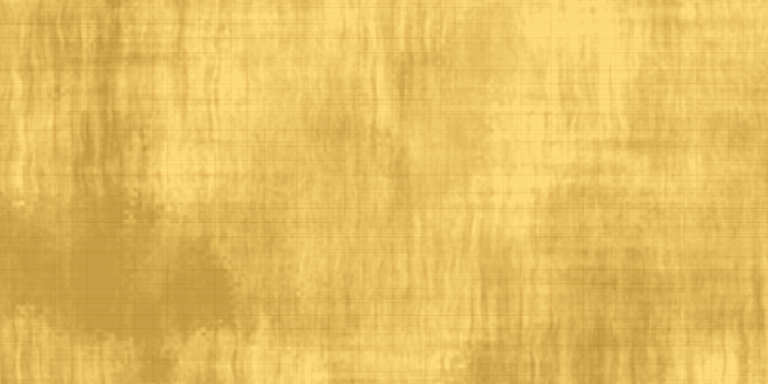
This texture is drawn by a Shadertoy shader. Its source:

```glsl
// Weathered golden cloth: soft cloudy stains with ragged edges, crossed by
// wobbling vertical streaks, horizontal bands and faint thin woven threads.
// Every layer is stretched value noise added to one tone, mapped to a gold ramp.

const vec3 DARK_GOLD  = vec3(0.780, 0.620, 0.270);
const vec3 MID_GOLD   = vec3(0.900, 0.742, 0.372);
const vec3 LIGHT_GOLD = vec3(0.995, 0.860, 0.480);
const vec3 THREAD_TINT = vec3(-0.035, -0.070, -0.080);

float hash(vec2 p) {
    return fract(sin(dot(p, vec2(127.1, 311.7))) * 43758.5453);
}

// Smooth value noise in 0..1
float noise(vec2 p) {
    vec2 cell = floor(p);
    vec2 f = fract(p);
    f = f * f * (3.0 - 2.0 * f);
    float low = mix(hash(cell), hash(cell + vec2(1.0, 0.0)), f.x);
    float high = mix(hash(cell + vec2(0.0, 1.0)), hash(cell + vec2(1.0, 1.0)), f.x);
    return mix(low, high, f.y);
}

float fbm(vec2 p, int octaves) {
    float sum = 0.0, weight = 0.5, total = 0.0;
    for (int i = 0; i < octaves; i++) {
        sum += weight * noise(p);
        total += weight;
        weight *= 0.5;
        p = mat2(1.6, 1.2, -1.2, 1.6) * p + 7.3;
    }
    return sum / total;
}

// Axis-aligned streaks: two scales of stretched noise, centred on zero
float streaks(vec2 p, vec2 scale) {
    float broad = noise(p * scale);
    float fine = noise(p * scale * vec2(2.7, 2.1) + 31.7);
    return 0.5 * broad + 0.5 * fine - 0.5;
}

// Thin lines across x, slightly jittered per cell and fading along y
float threads(vec2 p, float count, float halfWidth, float pixel) {
    float id = floor(p.x * count);
    float centre = (id + 0.4 + 0.2 * hash(vec2(id, count))) / count;
    float line = 1.0 - smoothstep(halfWidth - 0.5 * pixel, halfWidth + pixel, abs(p.x - centre));
    float fade = smoothstep(0.1, 0.8, noise(vec2(id * 3.7, p.y * 4.0)));
    return line * fade;
}

vec3 goldRamp(float tone) {
    vec3 lower = mix(DARK_GOLD, MID_GOLD, clamp(tone * 2.0, 0.0, 1.0));
    return mix(lower, LIGHT_GOLD, clamp(tone * 2.0 - 1.0, 0.0, 1.0));
}

void mainImage(out vec4 fragColor, in vec2 fragCoord) {
    vec2 p = fragCoord / iResolution.y;
    float pixel = 1.0 / iResolution.y;

    // Cloudy stains, their edges frayed by fine displacement
    vec2 fray = vec2(noise(p * 85.0), noise(p * 85.0 + 40.0)) - 0.5;
    vec2 drift = vec2(fbm(p * 4.0 + 11.0, 3), fbm(p * 4.0 + 23.0, 3)) - 0.5;
    vec2 q = p + 0.060 * fray + 0.20 * drift;
    float cloud = fbm(q * vec2(4.4, 3.6) + 3.0, 4) - 0.5;
    float stain = smoothstep(0.58, 0.70, fbm(q * vec2(2.6, 3.2) + 17.0, 3));
    stain *= mix(1.0, 0.6, smoothstep(0.3, 0.8, p.y));

    // Streaks and bands, calmer inside the stains
    vec2 wobble = 0.014 * (vec2(noise(p * 18.0), noise(p * 18.0 + 9.0)) - 0.5);
    float upright = streaks(p + wobble, vec2(34.0, 3.8));
    float level = streaks(p + 0.4 * wobble, vec2(2.2, 32.0));
    float uprightMask = smoothstep(0.25, 0.65, noise(p * vec2(4.0, 2.5) + 51.0));
    float levelMask = smoothstep(0.25, 0.7, noise(p * vec2(2.5, 4.0) + 67.0));
    float calm = 1.0 - 0.65 * stain;

    // Fine fibres drawn out along the vertical, and small round grain
    float fibre = noise((p + wobble) * vec2(120.0, 26.0)) - 0.5;
    float grain = noise(p * vec2(125.0, 110.0) + 5.0) - 0.5;

    float tone = 0.59 + 1.25 * cloud - 0.30 * stain;
    tone += calm * upright * mix(0.35, 0.90, uprightMask);
    tone += calm * level * mix(0.18, 0.48, levelMask);
    tone += calm * (0.25 * fibre + 0.16 * grain);

    // Woven threads in a warmer, darker tint
    float weave = 0.65 * threads(p.yx, 25.0, 0.0013, pixel);
    weave += 0.50 * threads(p, 24.0, 0.0013, pixel);
    weave += 0.40 * threads(p.yx + 3.0, 50.0, 0.0010, pixel);

    vec3 colour = goldRamp(tone) + THREAD_TINT * weave * mix(0.5, 1.0, calm);
    fragColor = vec4(clamp(colour, 0.0, 1.0), 1.0);
}
```
